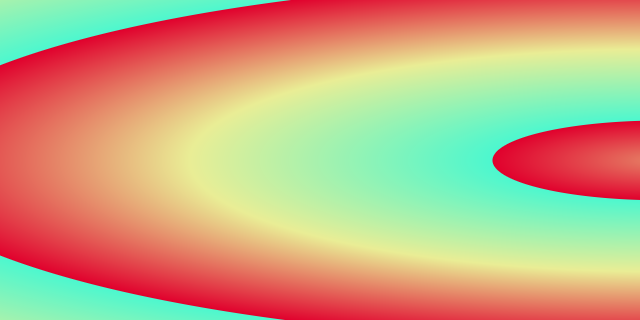
This background is drawn by a WebGL 2 fragment shader. Its source:

```glsl
#version 300 es
precision highp float;

uniform vec2 u_resolution;
out vec4 fragColor;

#define CENTER vec2(1.034, 0.4988)
#define STRETCH vec2(1.0, 2.122)
#define INNER_RADIUS 0.2645
#define RING_WIDTH 0.9465
#define CYAN vec3(0.30, 0.97, 0.81)
#define YELLOW vec3(0.915, 0.93, 0.585)
#define RED vec3(0.88, 0.0, 0.175)

// Three-stop gradient across one ring, from its inner to its outer rim
vec3 ringGradient(float phase) {
    vec3 innerHalf = mix(CYAN, YELLOW, clamp(phase * 2.0, 0.0, 1.0));
    return mix(innerHalf, RED, clamp(phase * 2.0 - 1.0, 0.0, 1.0));
}

void main() {
    vec2 uv = gl_FragCoord.xy / u_resolution;

    // Elliptical distance, measured in rings
    float radius = length((uv - CENTER) * STRETCH);
    float rings = (radius - INNER_RADIUS) / RING_WIDTH;
    vec3 color = ringGradient(fract(rings));

    // Antialias the jump where one ring meets the next
    float pixel = max(length(vec2(dFdx(rings), dFdy(rings))), 1e-6);
    float seam = (fract(rings + 0.5) - 0.5) / pixel;
    vec3 seamColor = mix(RED, CYAN, clamp(seam + 0.5, 0.0, 1.0));
    color = mix(color, seamColor, step(abs(seam), 0.5));

    fragColor = vec4(color, 1.0);
}
```
